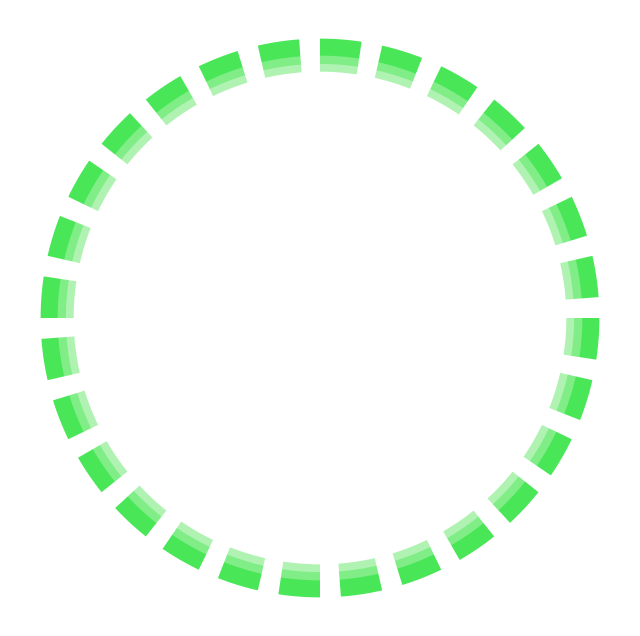
This background is drawn by a Shadertoy shader. Its source:

```glsl
// A ring of 28 green dashes on white, each shaded in three concentric bands.
// Polar coordinates: the angle repeats the dashes, the radius picks the band.

const float TAU = 6.2831853;
const float DASHES = 28.0;

// Coverage of the region where the signed distance is negative
float cover(float dist, float pixel) {
    return clamp(0.5 - dist / pixel, 0.0, 1.0);
}

void mainImage(out vec4 fragColor, in vec2 fragCoord) {
    float pixel = 1.0 / iResolution.y;
    vec2 p = (fragCoord - 0.5 * iResolution.xy) * pixel;
    float radius = length(p);

    // Dashes run clockwise from the top and fill two thirds of each step
    float turn = atan(p.x, p.y + 1e-6) / TAU;
    float offset = abs(fract(turn * DASHES + 1.0 / 6.0) - 0.5);
    float sideDist = (offset - 1.0 / 3.0) * radius * TAU / DASHES;

    // Ring limits
    float ringDist = abs(radius - 0.4133) - 0.0260;
    float dash = cover(sideDist, pixel) * cover(ringDist, pixel);

    // Bands from pale inside to deep outside
    vec3 green = vec3(0.69, 0.95, 0.70);
    green = mix(green, vec3(0.50, 0.93, 0.53), cover(0.3995 - radius, pixel));
    green = mix(green, vec3(0.285, 0.90, 0.345), cover(0.4125 - radius, pixel));

    fragColor = vec4(mix(vec3(1.0), green, dash), 1.0);
}
```
